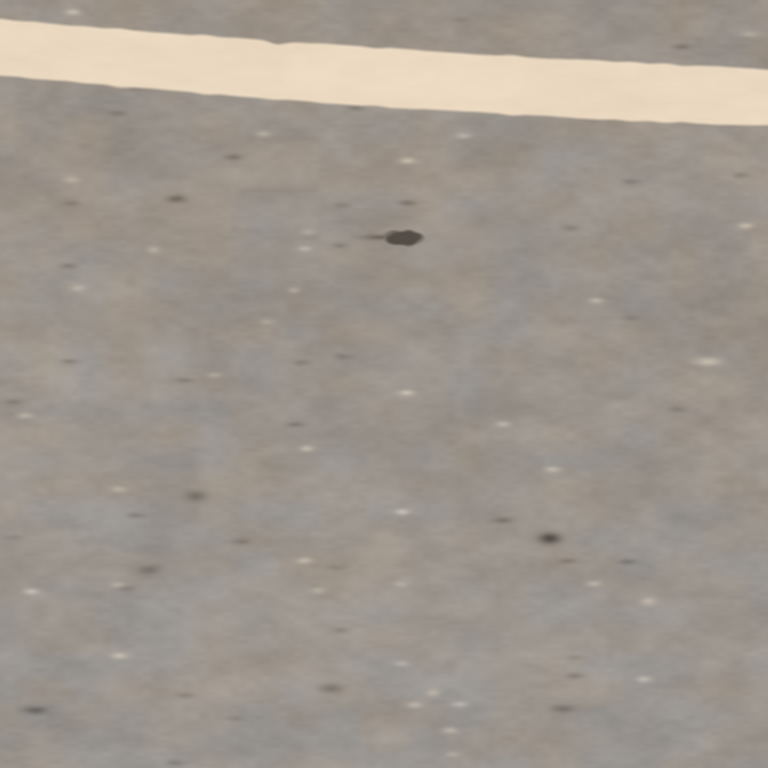
This texture is drawn by a WebGL 1 fragment shader. Its source:

```glsl
precision highp float;
uniform vec2 u_resolution;

float hash(vec2 p) {
  vec3 q = fract(p.xyx * vec3(0.1031, 0.1030, 0.0973));
  q += dot(q, q.yzx + 33.33);
  return fract((q.x + q.y) * q.z);
}

float noise(vec2 p) {
  vec2 i = floor(p), f = fract(p);
  f = f * f * (3.0 - 2.0 * f);
  return mix(mix(hash(i), hash(i + vec2(1.0, 0.0)), f.x),
             mix(hash(i + vec2(0.0, 1.0)), hash(i + 1.0), f.x), f.y);
}

// Signed grain, stretched sideways by the shallow viewing angle
float grain(vec2 p) {
  float sum = 0.0, amp = 0.5;
  vec2 q = p * vec2(14.0, 28.0) + 7.0;
  for (int i = 0; i < 4; i++) {
    sum += amp * (noise(q) - 0.5);
    q = q * 1.9 + vec2(17.3, 41.7);
    amp *= 0.8;
  }
  return sum;
}

float blob(vec2 p, vec2 center, vec2 radius) {
  vec2 d = (p - center) / radius;
  return exp(-dot(d, d));
}

// Sparse soft flecks, at most one in each cell
float flecks(vec2 p, vec2 cells, float density, float seed) {
  vec2 g = p * cells, id = floor(g) + seed;
  vec2 center = 0.3 + 0.4 * vec2(hash(id + 11.0), hash(id + 37.0));
  vec2 d = (fract(g) - center) / vec2(0.16, 0.13);
  return step(1.0 - density, hash(id)) * exp(-dot(d, d)) * (0.4 + 0.6 * hash(id + 71.0));
}

void main() {
  vec2 p = gl_FragCoord.xy / u_resolution;

  // Asphalt, warmer toward the far end
  vec3 color = mix(vec3(0.605, 0.583, 0.558), vec3(0.606, 0.572, 0.535), p.y);
  color += 0.075 * grain(p);
  color += vec3(0.025, 0.0, -0.025) * (noise(p * vec2(18.0, 30.0) + 90.0) - 0.5);
  color += 0.022 * (noise(p * vec2(3.0, 5.0) + 50.0) - 0.5);
  color -= 0.025 * blob(p, vec2(0.9, 0.62), vec2(0.35, 0.04));

  // Scattered grit
  color += vec3(0.16, 0.15, 0.13) * flecks(p, vec2(16.0, 32.0), 0.07, 3.0);
  color -= 0.10 * flecks(p + 0.013, vec2(14.0, 34.0), 0.07, 120.0);

  // Prominent pale chips
  float chips = blob(p, vec2(0.922, 0.529), vec2(0.018, 0.006));
  chips += 0.8 * blob(p, vec2(0.844, 0.217), vec2(0.010, 0.005));
  chips += 0.7 * blob(p, vec2(0.564, 0.098), vec2(0.009, 0.005));
  chips += 0.7 * blob(p, vec2(0.102, 0.625), vec2(0.010, 0.005));
  chips += 0.6 * blob(p, vec2(0.200, 0.675), vec2(0.008, 0.005));
  chips += 0.6 * blob(p, vec2(0.383, 0.622), vec2(0.008, 0.004));
  color = mix(color, vec3(0.80, 0.76, 0.70), 0.8 * chips);

  // Dark stains
  float stains = 0.80 * blob(p, vec2(0.716, 0.299), vec2(0.014, 0.007));
  stains += 0.45 * blob(p, vec2(0.230, 0.741), vec2(0.013, 0.005));
  stains += 0.40 * blob(p, vec2(0.255, 0.354), vec2(0.014, 0.007));
  stains += 0.35 * blob(p, vec2(0.194, 0.258), vec2(0.015, 0.007));
  stains += 0.35 * blob(p, vec2(0.432, 0.104), vec2(0.016, 0.006));
  stains += 0.45 * blob(p, vec2(0.046, 0.075), vec2(0.015, 0.005));
  stains += 0.35 * blob(p, vec2(0.734, 0.077), vec2(0.014, 0.005));
  color = mix(color, vec3(0.26, 0.24, 0.22), stains);

  // Main oval spot with a thin tail to the left
  float spot = length((p - vec2(0.526, 0.690)) / vec2(0.028, 0.0105));
  spot += 0.25 * (noise(p * vec2(90.0, 150.0)) - 0.5);
  float dark = 0.88 * (1.0 - smoothstep(0.65, 1.2, spot));
  dark = max(dark, 0.5 * blob(p, vec2(0.495, 0.691), vec2(0.022, 0.0035)));
  color = mix(color, vec3(0.29, 0.265, 0.24), dark);

  // Curved painted stripe
  float wobble = 0.002 * (noise(vec2(p.x * 45.0, 4.0)) - 0.5);
  float top = 0.975 - 0.085 * p.x + 0.020 * p.x * p.x + wobble;
  float bottom = 0.902 - 0.099 * p.x + 0.033 * p.x * p.x - wobble;
  top -= 0.005 * blob(vec2(p.x, 0.0), vec2(0.36, 0.0), vec2(0.014, 1.0));
  float stripe = smoothstep(-0.003, 0.003, p.y - bottom) * smoothstep(-0.003, 0.003, top - p.y);
  vec3 paint = vec3(0.92, 0.85, 0.755) + 0.03 * grain(p * vec2(0.7, 1.0) + 5.0);
  color = mix(color, paint, stripe);

  gl_FragColor = vec4(color, 1.0);
}
```
